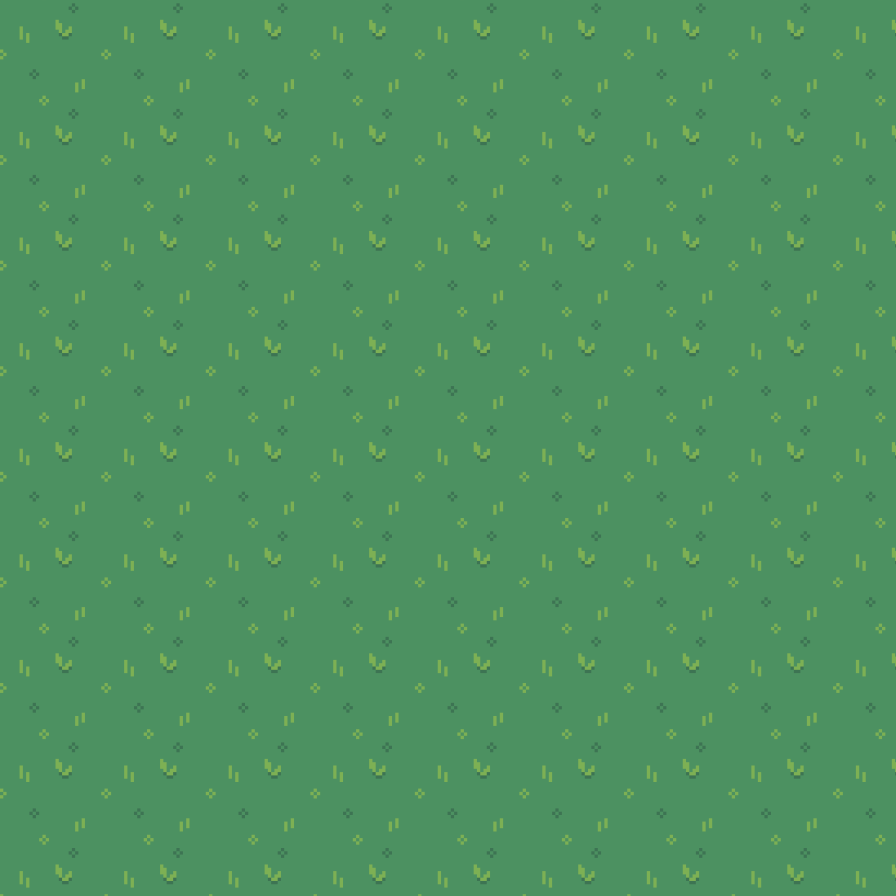
Reproduce this pattern procedurally as a Shadertoy shader.

```glsl
// Area coverage of a box, wrapped within a tile of 32 by 32 cells
float box(vec2 p, vec2 corner, vec2 size, vec2 pixel) {
    vec2 d = abs(mod(p - corner - 0.5 * size + 16.0, 32.0) - 16.0);
    vec2 c = clamp((0.5 * size - d) / pixel + 0.5, 0.0, 1.0);
    return c.x * c.y;
}

// Four petals around an empty middle cell
float flower(vec2 p, vec2 cell, vec2 pixel) {
    return box(p, cell - vec2(1, 0), vec2(3, 1), pixel)
         + box(p, cell - vec2(0, 1), vec2(1, 3), pixel)
         - 2.0 * box(p, cell, vec2(1), pixel);
}

// Grass blades: column, top row, height
const vec3 blades[9] = vec3[9](
    vec3(6, 8, 4), vec3(8, 10, 3),
    vec3(23, 25, 3), vec3(25, 24, 3),
    vec3(17, 6, 3), vec3(18, 7, 3), vec3(19, 10, 1), vec3(20, 9, 2), vec3(21, 8, 2));

void mainImage(out vec4 fragColor, in vec2 fragCoord) {
    // Cell grid, with rows counted from the top
    vec2 cells = 32.0 * vec2(8.571, 8.486);
    vec2 pixel = cells / iResolution.xy;
    vec2 p = vec2(fragCoord.x, iResolution.y - fragCoord.y) * pixel;

    // Bright flowers and blades
    float bright = flower(p, vec2(0, 16), pixel) + flower(p, vec2(13, 30), pixel);
    for (int i = 0; i < 9; i++)
        bright += box(p, blades[i].xy, vec2(1, blades[i].z), pixel);

    // Dark flowers and the curved shadow under the tuft
    float shade = flower(p, vec2(22, 2), pixel) + flower(p, vec2(10, 22), pixel);
    for (int i = 0; i < 4; i++) {
        float row = (i == 1 || i == 2) ? 11.0 : 10.0;
        shade += box(p, vec2(18 + i, row), vec2(1), pixel);
    }

    vec3 meadow = vec3(0.30, 0.57, 0.38);
    vec3 color = mix(meadow, vec3(0.49, 0.69, 0.33), bright);
    color += shade * (vec3(0.24, 0.455, 0.325) - meadow);
    fragColor = vec4(color, 1.0);
}
```
